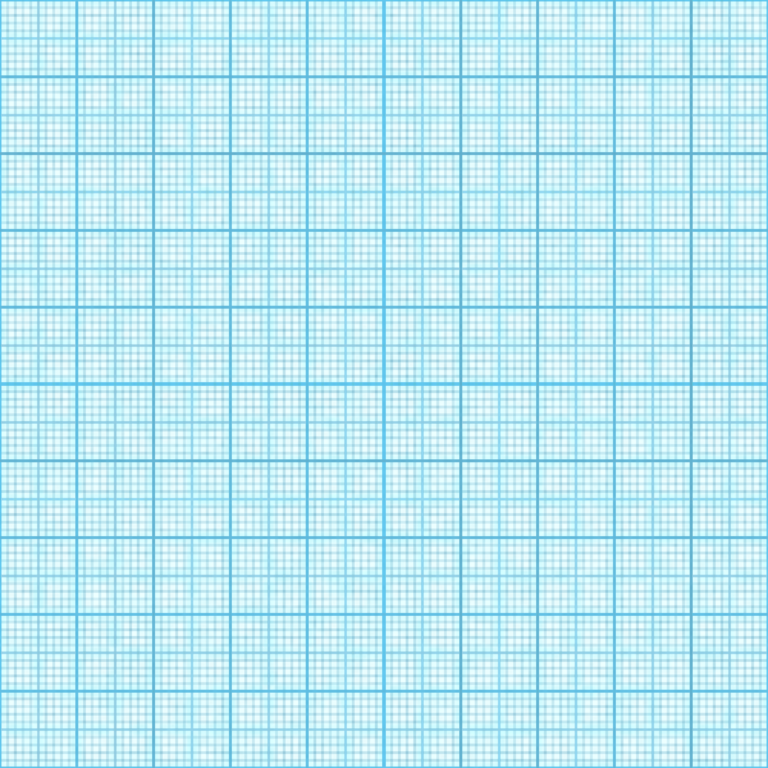
Write a three.js fragment shader that draws this pattern.

```glsl
// Millimetre graph paper: 100 soft fine lines, 10 half lines and 10 main
// lines each way, with a bolder cyan axis through the middle.
// Fine ink multiplies the paper; per-line hashes and wrapping noise vary it.
#define FINE 100.0
#define RULES 20.0
#define SOFT 0.0012
#define FINE_WIDTH 0.0036
#define HALF_WIDTH 0.0027
#define MAIN_WIDTH 0.0036
#define AXIS_WIDTH 0.0047
#define PAPER vec3(0.92, 0.995, 1.0)
#define PAPER_CYAN vec3(0.81, 0.985, 1.0)
#define FINE_INK vec3(0.835, 0.91, 0.94)
#define TEAL vec3(0.38, 0.67, 0.78)
#define CYAN vec3(0.36, 0.77, 0.93)

varying vec2 vUv;

float hash(vec2 p) {
  return fract(sin(dot(p, vec2(127.1, 311.7))) * 43758.5453);
}

// Value noise that repeats after n cells.
float wrapNoise(vec2 uv, float n) {
  vec2 p = uv * n;
  vec2 i = floor(p);
  vec2 f = fract(p);
  f = f * f * (3.0 - 2.0 * f);
  vec2 a = mod(i, n);
  vec2 b = mod(i + 1.0, n);
  return mix(mix(hash(a), hash(vec2(b.x, a.y)), f.x),
             mix(hash(vec2(a.x, b.y)), hash(b), f.x), f.y);
}

// Nearest of n lines: x is its wrapped index, y the distance to it.
vec2 nearestLine(float t, float n) {
  float k = floor(t * n + 0.5);
  return vec2(mod(k, n), abs(t * n - k) / n);
}

float stroke(float d, float width) {
  return 1.0 - smoothstep(0.5 * width - SOFT, 0.5 * width + SOFT, d);
}

vec3 fineInk(float t, float axis) {
  vec2 line = nearestLine(t, FINE);
  float strength = mix(0.75, 1.15, hash(vec2(line.x, axis + 3.0)));
  return mix(vec3(1.0), FINE_INK, stroke(line.y, FINE_WIDTH) * strength);
}

// Half, main and axis rules: colour in rgb, coverage in a.
vec4 ruleInk(float t, float axis) {
  vec2 line = nearestLine(t, RULES);
  float vary = hash(vec2(line.x, axis + 11.0));
  float isHalf = step(0.5, mod(line.x, 2.0));
  float isAxis = 1.0 - step(0.5, abs(line.x - 0.5 * RULES));
  float isEdge = 1.0 - step(0.5, line.x);
  float bright = max(vary * 0.8, max(isAxis, isEdge));
  vec3 mainColor = mix(TEAL, CYAN, bright);
  vec3 halfColor = mix(vec3(0.56, 0.78, 0.87), vec3(0.55, 0.84, 0.95), vary);
  float width = mix(mix(MAIN_WIDTH, AXIS_WIDTH, isAxis), HALF_WIDTH, isHalf);
  float opacity = mix(0.95, mix(0.75, 0.95, vary), isHalf);
  return vec4(mix(mainColor, halfColor, isHalf), stroke(line.y, width) * opacity);
}

void main() {
  // Paper, tinted cyan in blotches and beside the rules
  vec2 gap = vec2(nearestLine(vUv.x, RULES).y, nearestLine(vUv.y, RULES).y);
  float halo = 1.0 - smoothstep(0.003, 0.013, min(gap.x, gap.y));
  float blotch = wrapNoise(vUv, 60.0);
  float tint = clamp(0.75 * halo + 0.7 * (blotch - 0.4), 0.0, 1.0);
  vec3 color = mix(PAPER, PAPER_CYAN, tint);

  // Fine grid, with slightly uneven inking
  vec3 fine = fineInk(vUv.x, 0.0) * fineInk(vUv.y, 1.0);
  float wear = mix(0.82, 1.15, wrapNoise(vUv, 90.0));
  color *= mix(vec3(1.0), fine, wear);

  // Heavier rules
  vec4 down = ruleInk(vUv.x, 0.0);
  vec4 across = ruleInk(vUv.y, 1.0);
  color = mix(color, down.rgb, down.a);
  color = mix(color, min(color, across.rgb), across.a);

  // Faint grain
  color += 0.025 * (wrapNoise(vUv, 200.0) - 0.5);
  gl_FragColor = vec4(clamp(color, 0.0, 1.0), 1.0);
}
```
